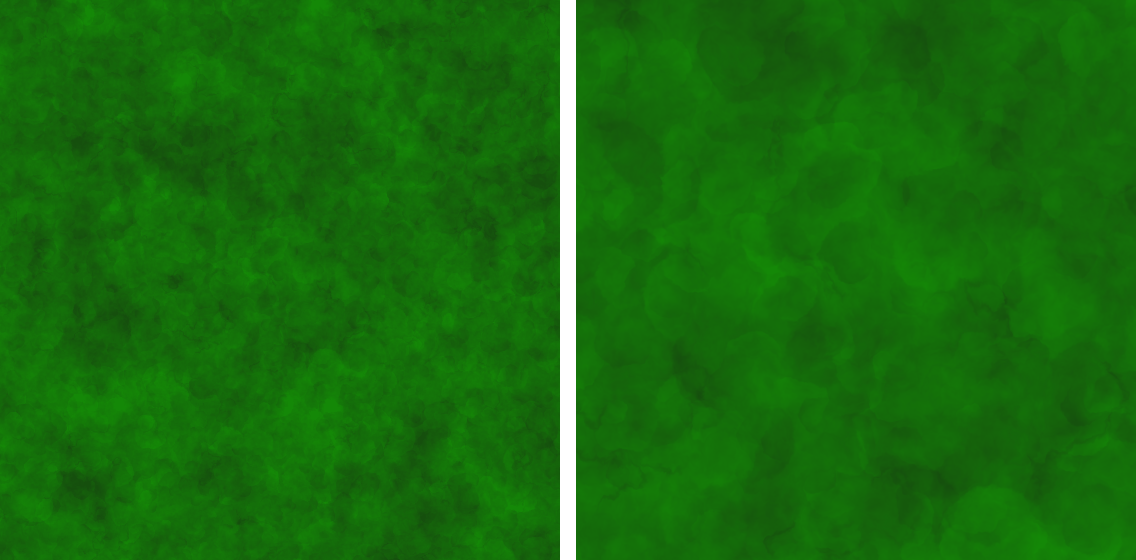
Left: the whole. Right: its middle third, enlarged.
Give the GLSL for this texture, as a WebGL 1 fragment shader.

```glsl
precision highp float;

uniform vec2 u_resolution;

const vec3 DEEP_GREEN = vec3(0.082, 0.31, 0.052);
const vec3 FRESH_GREEN = vec3(0.078, 0.535, 0.026);

float hash(vec2 p) {
  vec3 q = fract(vec3(p.xyx) * 0.1031);
  q += dot(q, q.yzx + 33.33);
  return fract((q.x + q.y) * q.z);
}

float valueNoise(vec2 p) {
  vec2 cell = floor(p);
  vec2 f = fract(p);
  f = f * f * (3.0 - 2.0 * f);
  float low = mix(hash(cell), hash(cell + vec2(1.0, 0.0)), f.x);
  float high = mix(hash(cell + vec2(0.0, 1.0)), hash(cell + 1.0), f.x);
  return mix(low, high, f.y);
}

// Layered noise, rotated per octave to hide the lattice
float cloud(vec2 p, float gain) {
  float sum = 0.0;
  float total = 0.0;
  float weight = 1.0;
  for (int i = 0; i < 6; i++) {
    sum += weight * valueNoise(p);
    total += weight;
    weight *= gain;
    p = mat2(1.6, 1.2, -1.2, 1.6) * p + 17.3;
  }
  return sum / total;
}

vec2 warp(vec2 p, float scale, float amount) {
  vec2 offset = vec2(cloud(p * scale + 41.0, 0.6), cloud(p * scale + 83.0, 0.6));
  return p + amount * (offset - 0.5);
}

// Overlapping round dabs: crisp on one side, fading out on the other
float dabs(vec2 p, float seed) {
  vec2 cell = floor(p);
  float sum = 0.0;
  for (int y = -1; y <= 1; y++) {
    for (int x = -1; x <= 1; x++) {
      vec2 id = cell + vec2(float(x), float(y));
      vec2 key = id + seed;
      vec2 center = id + vec2(hash(key), hash(key + 57.0));
      vec2 toPoint = p - center;
      float radius = mix(0.4, 0.85, hash(key + 113.0));
      float angle = 6.2832 * hash(key + 171.0);
      float side = dot(toPoint, vec2(cos(angle), sin(angle)));
      float disc = 1.0 - smoothstep(radius - 0.07, radius, length(toPoint));
      float fade = smoothstep(-0.6 * radius, radius, side);
      sum += (hash(key + 229.0) - 0.5) * disc * fade;
    }
  }
  return sum;
}

// Short dark folds that appear only in scattered places
float creases(vec2 p) {
  float ridge = abs(cloud(p * 21.0 + 7.0, 0.5) - 0.5);
  float line = 1.0 - smoothstep(0.0, 0.04, ridge);
  return line * smoothstep(0.55, 0.85, valueNoise(p * 29.0 + 31.0));
}

void main() {
  vec2 uv = gl_FragCoord.xy / min(u_resolution.x, u_resolution.y);
  vec2 soft = warp(uv, 12.0, 0.04);
  vec2 ragged = warp(uv, 34.0, 0.018);

  // Broad mottling and finer tufts
  float tone = 0.475 + 1.25 * (cloud(soft * 7.0, 0.7) - 0.5);
  tone += 0.75 * (cloud(ragged * 22.0 + 63.0, 0.72) - 0.5);

  // Dabs at three sizes, then folds
  tone += 0.30 * dabs(ragged * 14.0, 11.0);
  tone += 0.42 * dabs(ragged * 25.0, 301.0);
  tone += 0.36 * dabs(ragged * 45.0, 607.0);
  tone -= 0.18 * creases(ragged);

  vec3 color = mix(DEEP_GREEN, FRESH_GREEN, clamp(tone, 0.0, 1.0));
  gl_FragColor = vec4(color, 1.0);
}
```
